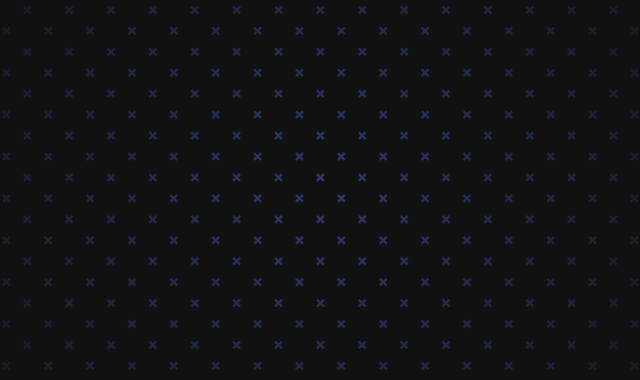
Write a Shadertoy shader that draws this pattern.

```glsl
// Distance to a diagonal cross with square arm ends
float crossDistance(vec2 p) {
    vec2 arm = abs(vec2(p.x + p.y, p.x - p.y)) * 0.70711;
    arm = vec2(max(arm.x, arm.y), min(arm.x, arm.y));
    vec2 edge = arm - vec2(0.0126, 0.0031);
    return max(edge.x, edge.y);
}

void mainImage(out vec4 fragColor, in vec2 fragCoord) {
    float pixel = 1.0 / iResolution.y;
    vec2 p = (fragCoord - 0.5 * iResolution.xy) * pixel;

    // Staggered rows: every other row shifts by half a column
    vec2 pitch = vec2(0.1102, 0.0551);
    vec2 grid = (p - vec2(0.001, 0.1432)) / pitch;
    float row = floor(grid.y + 0.5);
    float shift = 0.5 * mod(row, 2.0);
    float column = floor(grid.x - shift + 0.5);
    vec2 cell = vec2(column + shift, row);
    vec2 local = (grid - cell) * pitch;

    // Blue fades radially towards the corners
    float radius = length(p);
    vec3 blue = mix(vec3(0.178, 0.225, 0.445), vec3(0.098, 0.096, 0.145),
                    clamp(radius, 0.0, 1.0));

    float coverage = smoothstep(0.75 * pixel, -0.75 * pixel, crossDistance(local));
    fragColor = vec4(mix(vec3(0.067), blue, coverage), 1.0);
}
```
